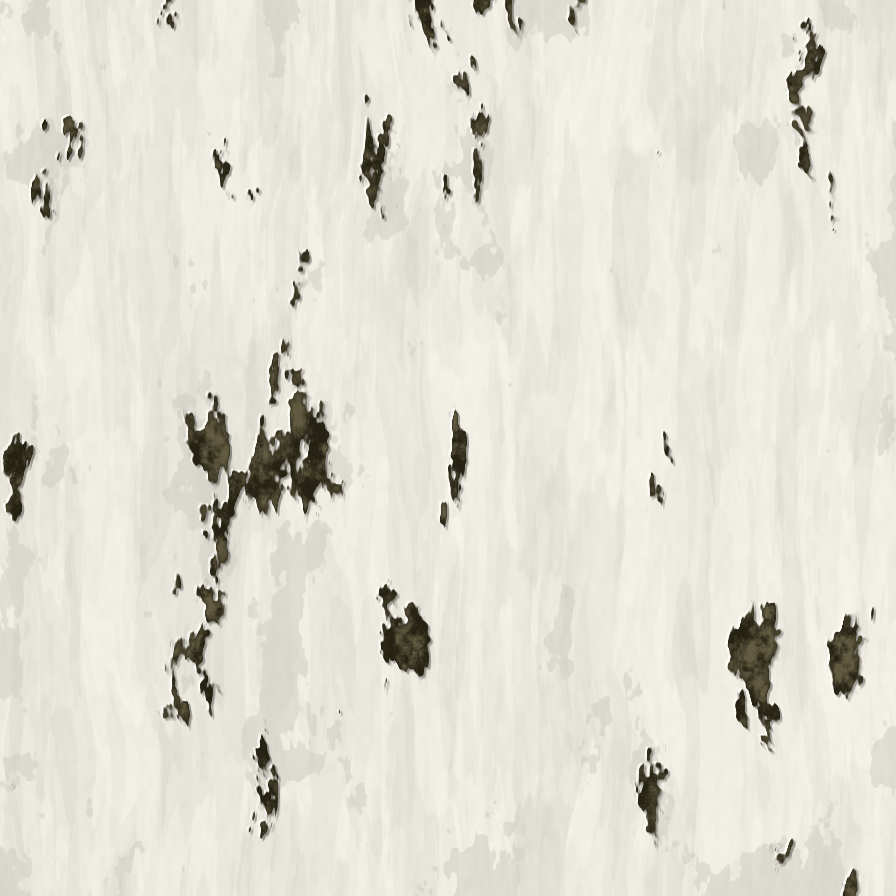
Give the GLSL for this texture, as a Shadertoy shader.

```glsl
const float CHIP_LEVEL = 0.665;
const vec3 CREAM = vec3(0.958, 0.948, 0.908);
const vec3 PALE_GREY = vec3(0.862, 0.854, 0.814);
const vec3 WORN_GREY = vec3(0.842, 0.834, 0.796);
const vec3 DARK_BARK = vec3(0.150, 0.135, 0.075);
const vec3 OLIVE_BARK = vec3(0.385, 0.360, 0.260);

float hash(vec2 cell) {
    return fract(sin(dot(cell, vec2(127.1, 311.7))) * 43758.5453);
}

float noise(vec2 p) {
    vec2 cell = floor(p);
    vec2 f = fract(p);
    vec2 w = f * f * (3.0 - 2.0 * f);
    float low = mix(hash(cell), hash(cell + vec2(1, 0)), w.x);
    float high = mix(hash(cell + vec2(0, 1)), hash(cell + vec2(1, 1)), w.x);
    return mix(low, high, w.y);
}

float fbm(vec2 p, float gain) {
    float sum = 0.0, total = 0.0, weight = 1.0;
    for (int i = 0; i < 5; i++) {
        sum += weight * noise(p);
        total += weight;
        weight *= gain;
        p = p * vec2(2.07, 2.23) + vec2(17.3, 9.1);
    }
    return sum / total;
}

// Shifts points sideways so that upright features wander
vec2 wander(vec2 p, vec2 scale, float amount) {
    return p + vec2(amount * (noise(p * scale + 31.0) - 0.5), 0.0);
}

// Height field whose peaks are flaked areas
float chipField(vec2 p) {
    vec2 q = wander(p, vec2(7.0, 9.0), 0.03);
    return fbm(q * vec2(18.0, 5.5) + vec2(43.7, 72.4), 0.62);
}

float chipMask(float field, float softness) {
    return smoothstep(CHIP_LEVEL - softness, CHIP_LEVEL + softness, field);
}

// Hard-edged upright strokes, sparser as the level rises
float strokeLayer(vec2 p, vec2 scale, float level) {
    float field = fbm(p * scale + 100.0 * level, 0.36);
    return smoothstep(level, level + 0.025, field);
}

// Terraced strokes: tone builds up, then drops at a hard edge
float ridgeLayer(vec2 p, vec2 scale) {
    float ramp = fract(3.0 * fbm(p * scale + 80.0, 0.35));
    return ramp * (1.0 - smoothstep(0.92, 1.0, ramp));
}

// Overlapping brush strokes, 0 = cream, 1 = grey
float brushStrokes(vec2 p) {
    vec2 q = wander(p, vec2(9.0, 7.0), 0.022);
    float tone = 0.12 * noise(q * vec2(15.0, 2.6) + 5.0);
    tone += 0.22 * ridgeLayer(q, vec2(26.0, 3.0));
    tone += 0.28 * strokeLayer(q, vec2(34.0, 4.0), 0.54);
    tone += 0.22 * strokeLayer(q, vec2(56.0, 7.0), 0.57);
    tone += 0.16 * strokeLayer(q, vec2(85.0, 11.0), 0.60);
    return tone;
}

vec3 paintColor(vec2 p, float field) {
    float strokes = brushStrokes(p);
    vec3 color = mix(CREAM, PALE_GREY, strokes);

    // Worn patches gather around the chips
    float wear = 0.7 * fbm(p * vec2(13.0, 6.0) + 60.0, 0.58) + 0.3 * field;
    float patches = smoothstep(0.596, 0.612, wear);
    color = mix(color, WORN_GREY, patches * (0.65 + 0.3 * strokes));
    return color + 0.02 * (noise(p * vec2(190.0, 70.0)) - 0.5);
}

vec3 barkColor(vec2 p, float field) {
    float depth = smoothstep(CHIP_LEVEL, CHIP_LEVEL + 0.07, field);
    float mottle = smoothstep(0.32, 0.68, fbm(p * vec2(60.0, 44.0) + 21.0, 0.65));
    return mix(DARK_BARK, OLIVE_BARK, mottle * (0.45 + 0.55 * depth));
}

void mainImage(out vec4 fragColor, in vec2 fragCoord) {
    vec2 p = fragCoord / iResolution.y;
    float field = chipField(p);
    float chip = chipMask(field, 0.011);

    // Raised paint edge, lit from the upper left
    float shadow = chipMask(chipField(p + vec2(-0.0024, 0.0024)), 0.024);
    float lip = chipMask(chipField(p + vec2(0.0026, -0.0018)), 0.012);

    vec3 paint = paintColor(p, field);
    paint = mix(paint, vec3(1.0, 0.995, 0.97), 0.8 * lip * (1.0 - shadow));
    paint *= 1.0 - 0.36 * shadow;

    fragColor = vec4(mix(paint, barkColor(p, field), chip), 1.0);
}
```
